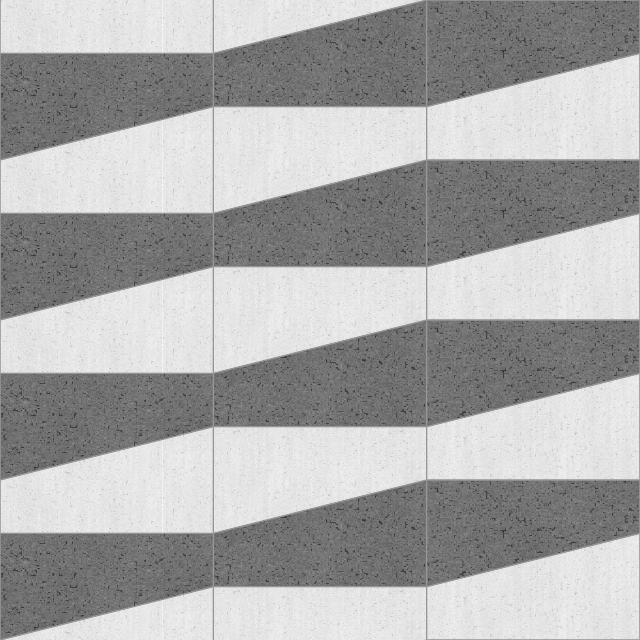
Write a WebGL 2 fragment shader that draws this pattern.

```glsl
#version 300 es
precision highp float;
// Three columns of interlocking trapezoid stone tiles, light and dark, four pairs high.
// Each column is stepped by a third of a pair and every second one is turned half round;
// signed distances give the tiles and grout, hashed noise gives pits, grain and streaks.

uniform vec2 u_resolution;
out vec4 outColor;

const float COLUMNS = 3.0;
const float PAIRS = 4.0;               // light and dark pairs per column
const float LONG_SIDE = 2.0 / 3.0;     // tile sides, as a share of one pair
const float SHORT_SIDE = 1.0 / 3.0;
const float GROUT_HALF_WIDTH = 0.0011;
const float GRAIN_SCALE = 500.0;
const float STREAK_X = 0.254;          // hairline in the first column
const vec3 LIGHT_STONE = vec3(0.900);
const vec3 DARK_STONE = vec3(0.445);
const vec3 GROUT = vec3(0.59);

float hash(vec2 cell) {
    uvec2 q = uvec2(ivec2(cell)) * uvec2(1597u, 3812u);
    uint n = (q.x ^ q.y ^ (q.x << 7)) * 74773u;
    n = (n ^ (n >> 15)) * 85889u;
    n = (n ^ (n >> 13)) * 91229u;
    return float((n ^ (n >> 16)) & 65535u) / 65535.0;
}

float valueNoise(vec2 p) {
    vec2 i = floor(p);
    vec2 f = p - i;
    f = f * f * (3.0 - 2.0 * f);
    return mix(mix(hash(i), hash(i + vec2(1, 0)), f.x),
               mix(hash(i + vec2(0, 1)), hash(i + vec2(1, 1)), f.x), f.y);
}

// Pale stone: fine grain, soft vertical streaks and sparse grey pits
vec3 lightStone(vec2 p) {
    float grain = hash(floor(p * GRAIN_SCALE)) - 0.5;
    float streaks = valueNoise(p * vec2(230.0, 22.0)) - 0.5;
    float clouds = valueNoise(p * vec2(28.0, 14.0) + 40.0) - 0.5;
    float pits = smoothstep(0.80, 0.98, valueNoise(p * 380.0 + 90.0));
    float shade = 0.040 * grain + 0.028 * streaks + 0.022 * clouds - 0.10 * pits;
    float hairline = 1.0 - smoothstep(0.0004, 0.0016, abs(p.x - STREAK_X));
    return LIGHT_STONE + shade + 0.04 * hairline;
}

// Dark stone: coarser grain, faint rows, black pits and a few pale grains
vec3 darkStone(vec2 p) {
    float grain = hash(floor(p * GRAIN_SCALE) + 700.0) - 0.5;
    float rows = valueNoise(p * vec2(60.0, 300.0) + 20.0) - 0.5;
    float clouds = valueNoise(p * vec2(18.0, 9.0) + 60.0) - 0.5;
    float speckle = valueNoise(p * vec2(300.0, 380.0) + 130.0);
    float pits = smoothstep(0.76, 0.95, speckle);
    float flecks = smoothstep(0.20, 0.05, speckle);
    float shade = 0.085 * grain + 0.03 * rows + 0.03 * clouds;
    return DARK_STONE + shade - 0.19 * pits + 0.05 * flecks;
}

void main() {
    vec2 uv = gl_FragCoord.xy / u_resolution;
    float pixel = 1.0 / min(u_resolution.x, u_resolution.y);

    // Position in the column and in its light and dark pair
    float column = floor(uv.x * COLUMNS);
    float across = fract(uv.x * COLUMNS);
    float down = (1.0 - uv.y) * PAIRS - (column + 1.0) / 3.0;
    vec2 stonePos = vec2(uv.x, fract(down) / PAIRS);
    if (mod(column, 2.0) > 0.5) {
        across = 1.0 - across;
        down = -down;
    }
    float along = fract(down);

    // Signed distance to the dark tile, positive inside
    float height = mix(LONG_SIDE, SHORT_SIDE, across);
    float slope = (LONG_SIDE - SHORT_SIDE) * COLUMNS / PAIRS;
    float toSlope = (height - along) * inversesqrt(1.0 + slope * slope);
    float inside = toSlope > 0.0 ? min(along, toSlope) : -min(1.0 - along, -toSlope);
    inside /= PAIRS;

    float darkMask = smoothstep(-0.5 * pixel, 0.5 * pixel, inside);
    vec3 color = mix(lightStone(stonePos), darkStone(stonePos), darkMask);

    // Grout along tile edges and column sides
    float toSide = min(across, 1.0 - across) / COLUMNS;
    float toJoint = min(abs(inside), toSide);
    float groutMask = 1.0 - smoothstep(-0.5 * pixel, 0.5 * pixel, toJoint - GROUT_HALF_WIDTH);
    color = mix(color, GROUT, groutMask);

    outColor = vec4(clamp(color, 0.0, 1.0), 1.0);
}
```
